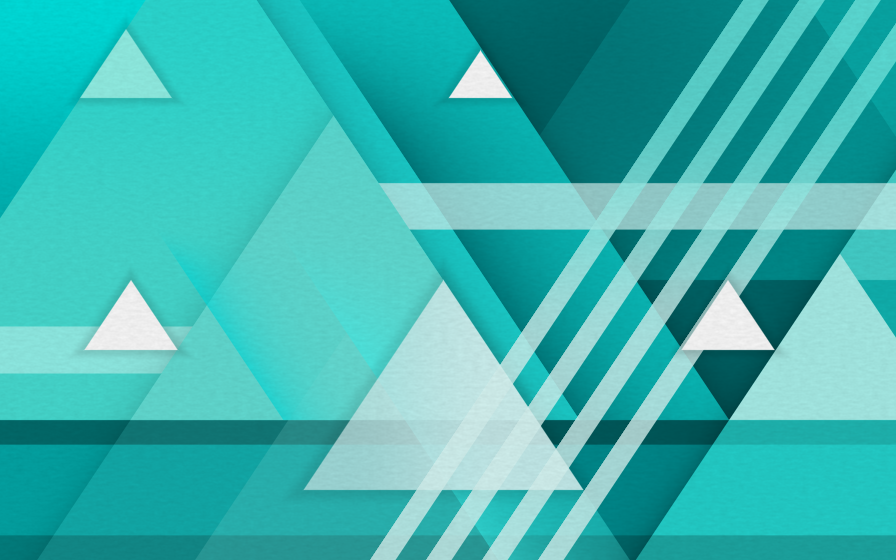
Reproduce this background procedurally as a WebGL 2 fragment shader.

```glsl
#version 300 es
precision highp float;

uniform vec2 u_resolution;
out vec4 outColor;

vec2 hashGradient(vec2 cell) {
  vec2 h = vec2(dot(cell, vec2(127.1, 311.7)), dot(cell, vec2(269.5, 183.3)));
  return fract(sin(h) * 43758.55) * 2.0 - 1.0;
}

float gradientNoise(vec2 p) {
  vec2 i = floor(p), f = fract(p), u = f * f * (3.0 - 2.0 * f);
  vec2 o = vec2(1.0, 0.0);
  float low = mix(dot(hashGradient(i), f), dot(hashGradient(i + o.xy), f - o.xy), u.x);
  float high = mix(dot(hashGradient(i + o.yx), f - o.yx), dot(hashGradient(i + 1.0), f - 1.0), u.x);
  return mix(low, high, u.y);
}

// Antialiased mask, one where the value is positive
float over(float v) {
  float e = 0.8 / u_resolution.y;
  return smoothstep(-e, e, v);
}

float between(float v, float a, float b) {
  return over(v - a) * over(b - v);
}

// Shadow that fades away on the positive side of an edge
float falloff(float v, float width) {
  return over(v) * exp(-max(v, 0.0) / width);
}

// Signed distance, positive inside a triangle below its apex
float triangle(vec2 p, vec2 apex, float height) {
  vec2 d = p - apex;
  return min((d.y / 1.5 - abs(d.x)) * 0.83, height - d.y);
}

void paint(inout vec3 base, vec3 color, float alpha) {
  base = mix(base, color, alpha);
}

void main() {
  // Height is one, y runs downward
  vec2 p = vec2(gl_FragCoord.x, u_resolution.y - gl_FragCoord.y) / u_resolution.y;
  float y = p.y;
  float fall = p.x - y / 1.5;
  float rise = p.x + y / 1.5;
  float leftSide = over(0.458 - fall);
  float rightSide = over(rise - 1.802);

  // Dark planes at the upper right
  vec3 color = mix(vec3(0.0, 0.38, 0.39), vec3(0.0, 0.54, 0.54),
                   smoothstep(0.0, 0.6, distance(p, vec2(1.05, 0.15))));
  paint(color, vec3(0.04, 0.62, 0.62), over(rise - 1.125) * over(0.327 - y) * 0.3);
  paint(color, vec3(0.04, 0.68, 0.67), over(fall - 1.437) * 0.55);
  paint(color, vec3(0.0, 0.37, 0.38), over(y - 0.5));
  color *= 1.0 - 0.2 * falloff(fall - 0.802, 0.04);

  // Central slanted planes
  float fold = falloff(fall - 0.535, 0.14) * smoothstep(-0.05, 0.3, y);
  vec3 center = mix(vec3(0.04, 0.73, 0.72), vec3(0.0, 0.46, 0.47), fold);
  paint(center, vec3(0.1, 0.77, 0.76), over(0.535 - fall));
  center *= 1.0 - 0.15 * falloff(fall - 0.458, 0.03);
  paint(color, center, over(0.802 - fall));

  // Bright plane at the left
  vec3 leftPlane = mix(vec3(0.0, 0.83, 0.82), vec3(0.0, 0.67, 0.67), smoothstep(0.0, 0.4, y));
  paint(leftPlane, mix(vec3(0.16, 0.81, 0.78), vec3(0.26, 0.81, 0.77), smoothstep(0.0, 0.5, y)),
        over(rise - 0.26));
  paint(color, leftPlane, leftSide);

  // Floor with dark upper and lower strips
  vec3 ground = mix(vec3(0.0, 0.51, 0.52), vec3(0.01, 0.61, 0.61), leftSide);
  ground *= 1.0 - 0.35 * between(y, 0.75, 0.794) - 0.22 * over(y - 0.956);
  paint(color, ground, over(y - 0.75));

  // Pale left bar, then the large translucent triangle over it
  paint(color, vec3(0.72, 0.93, 0.91), between(y, 0.583, 0.667) * over(0.733 - rise) * 0.6);
  float large = over(rise - 0.733) * leftSide;
  color *= 1.0 - 0.1 * falloff(0.733 - rise, 0.03) * leftSide;
  paint(color, vec3(0.45, 0.82, 0.79), large * mix(0.55, 0.13, over(y - 0.75)));
  float glow = falloff(fall - 0.223, 0.16) * large;
  paint(color, vec3(0.25, 0.9, 0.88), glow * smoothstep(0.38, 0.65, y) * 0.6);
  paint(color, vec3(0.5, 0.84, 0.81), large * over(rise - 1.015) * over(0.223 - fall) * 0.2);

  // Cyan streak beside a soft fold
  float streak = smoothstep(0.4, 0.5, y) * over(0.75 - y) * over(rise - 0.5);
  paint(color, vec3(0.0, 0.82, 0.82), falloff(fall - 0.006, 0.06) * streak * 0.65);

  // Planes at the lower right
  vec3 rightPlane = mix(vec3(0.25, 0.77, 0.75), vec3(0.06, 0.66, 0.65), over(y - 0.5));
  paint(rightPlane, vec3(0.62, 0.88, 0.86), over(1.198 - fall));
  vec3 rightGround = vec3(0.13, 0.77, 0.75);
  rightGround *= 1.0 - 0.12 * between(y, 0.75, 0.794) - 0.2 * over(y - 0.956);
  paint(rightPlane, rightGround, over(y - 0.75));
  color *= 1.0 - 0.2 * falloff(1.802 - rise, 0.03);
  paint(color, rightPlane, rightSide);

  // Pale crossbar, central triangle and diagonal stripes
  paint(color, vec3(0.78, 0.91, 0.9), between(y, 0.327, 0.41) * over(fall - 0.458) * 0.72);
  float pale = triangle(p, vec2(0.792, 0.5), 0.375);
  color *= 1.0 - 0.1 * smoothstep(-0.03, 0.0, pale);
  paint(color, vec3(0.84, 0.92, 0.92), over(pale) * mix(0.65, 0.85, smoothstep(0.6, 0.9, p.x)));
  float stripe = mod(rise - 1.327, 0.1);
  float stripes = between(stripe, 0.0, 0.046) * between(rise, 1.32, 1.68);
  paint(color, mix(vec3(0.42, 0.87, 0.84), vec3(0.8, 0.91, 0.9), smoothstep(0.15, 0.65, y)), stripes * 0.8);

  // Small triangles: apex and height
  vec3 peaks[4] = vec3[4](vec3(0.225, 0.052, 0.123), vec3(0.858, 0.09, 0.085),
                          vec3(0.234, 0.5, 0.125), vec3(1.3, 0.5, 0.125));
  for (int i = 0; i < 4; i++) {
    float d = triangle(p, peaks[i].xy, peaks[i].z);
    color *= 1.0 - 0.12 * smoothstep(-0.02, 0.0, d);
    paint(color, i == 0 ? vec3(0.54, 0.89, 0.85) : vec3(0.93), over(d));
  }

  // Paper fibers
  float fibers = gradientNoise(p * vec2(70.0, 190.0)) + 0.6 * gradientNoise(p * vec2(210.0, 300.0));
  color *= 1.0 + 0.045 * fibers;
  outColor = vec4(clamp(color, 0.0, 1.0), 1.0);
}
```
